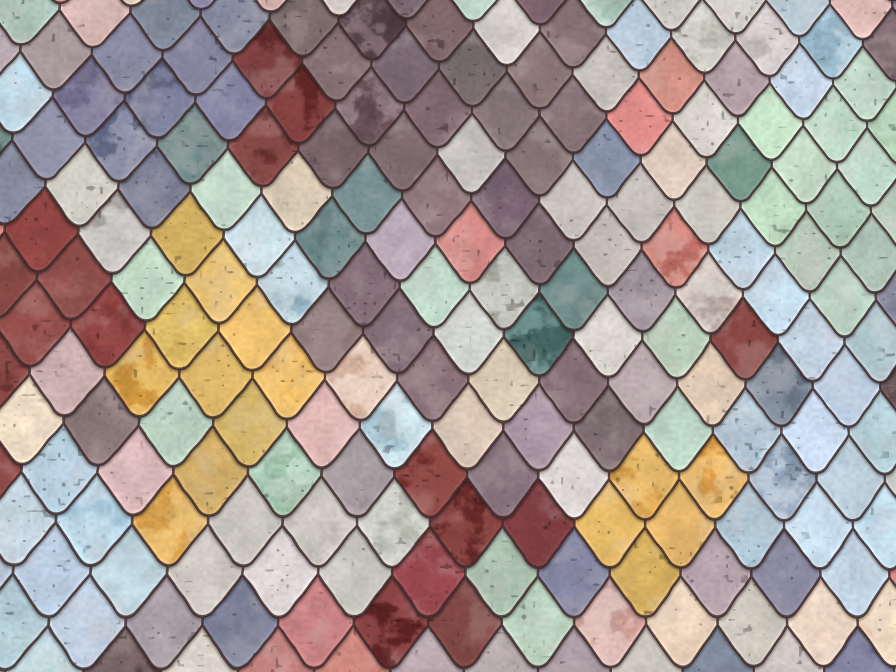
A Shadertoy shader for this pattern:

```glsl
const vec2 ORIGIN = vec2(0.644, 0.432);      // centre of tile (0, 0), in canvas heights
const vec2 PITCH = vec2(0.106, 0.1398);      // tile spacing across and down
const vec2 TILT = vec2(0.02, -0.018);
const vec2 PERSPECTIVE = vec2(-0.052, 0.104);
const float TILE_SIDE = 0.085;               // width of a tile between opposite edges
const float CORNER_RADIUS = 0.29;
const float CREASE_WIDTH = 0.020;
const float SHADOW_WIDTH = 0.09;
const float EDGE_WOBBLE = 0.022;
const float SCATTER = 0.8;                   // how loosely tiles follow colour regions
const vec3 CREASE_COLOR = vec3(0.25, 0.17, 0.17);

const int CHALK = 0, PINK = 1, MAUVE = 2, CREAM = 3, SKY = 4, MINT = 5;
const int SLATE = 6, CORAL = 7, TEAL = 8, UMBER = 9, BRICK = 10, OCHRE = 11;
const vec3 GLAZE[12] = vec3[12](
    vec3(0.82, 0.80, 0.78), vec3(0.86, 0.72, 0.71), vec3(0.69, 0.63, 0.66),
    vec3(0.92, 0.83, 0.76), vec3(0.75, 0.83, 0.88), vec3(0.73, 0.82, 0.75),
    vec3(0.52, 0.53, 0.61), vec3(0.80, 0.53, 0.51), vec3(0.45, 0.56, 0.54),
    vec3(0.51, 0.43, 0.45), vec3(0.54, 0.28, 0.27), vec3(0.88, 0.73, 0.42));

// Colour regions: centre across, centre down, radius, glaze
const int REGIONS = 12;
const vec4 REGION[REGIONS] = vec4[REGIONS](
    vec4(-2.8, -0.2, 2.0, OCHRE), vec4(3.2, 1.2, 1.3, OCHRE),
    vec4(0.0, 0.0, 0.95, UMBER),  vec4(0.0, -3.2, 3.3, UMBER),
    vec4(-2.3, -3.3, 1.2, BRICK), vec4(0.3, 1.8, 1.3, BRICK),
    vec4(-5.7, -0.6, 1.3, BRICK), vec4(-0.8, 2.7, 1.4, CORAL),
    vec4(-5.2, 2.0, 2.2, SKY),    vec4(6.0, 0.3, 2.7, SKY),
    vec4(5.7, -2.4, 2.2, MINT),   vec4(-4.3, -2.9, 2.3, SLATE));

float hash(vec2 p) {
    return fract(sin(dot(p, vec2(127.1, 311.7))) * 43758.5453);
}

float noise(vec2 p) {
    vec2 cell = floor(p), f = fract(p);
    f = f * f * (3.0 - 2.0 * f);
    return mix(mix(hash(cell), hash(cell + vec2(1, 0)), f.x),
               mix(hash(cell + vec2(0, 1)), hash(cell + vec2(1, 1)), f.x), f.y);
}

float fbm(vec2 p) {
    float sum = 0.0, amplitude = 0.5;
    for (int i = 0; i < 4; i++) {
        sum += amplitude * noise(p);
        p = p * 2.07 + 13.7;
        amplitude *= 0.5;
    }
    return sum / 0.9375;
}

// Signed distance to the two lower edges of a tile and their rounded tip
float lowerEdge(vec2 d) {
    vec2 k = d - 0.5 + CORNER_RADIUS;
    return length(max(k, 0.0)) + min(max(k.x, k.y), 0.0) - CORNER_RADIUS;
}

// Canvas to diagonal tile axes, with tilt and mild perspective
vec2 toLattice(vec2 uv) {
    vec2 s = vec2(uv.x - ORIGIN.x, ORIGIN.y - uv.y);
    vec2 grid = (s + TILT * s.yx) / (PITCH * (1.0 + dot(PERSPECTIVE, s)));
    return vec2(grid.y + grid.x, grid.y - grid.x);
}

vec3 glazeColor(vec2 id) {
    vec2 center = 0.5 * vec2(id.x - id.y, id.x + id.y);
    int glaze = int(11.0 * pow(hash(id + 3.7), 1.7));
    float best = 1.0;
    for (int i = 0; i < REGIONS; i++) {
        vec4 region = REGION[i];
        float score = length(center - region.xy) / region.z
                    + SCATTER * hash(id + 17.3 * float(i + 1));
        if (score < best) {
            best = score;
            glaze = int(region.w);
        }
    }
    vec3 tint = vec3(hash(id + 5.1), hash(id + 8.3), hash(id + 2.9)) - 0.5;
    return GLAZE[glaze] * (1.0 + 0.13 * (hash(id + 9.2) - 0.5)) + 0.035 * tint;
}

vec3 weather(vec3 color, vec2 uv, vec2 id) {
    vec2 p = uv + 3.1 * vec2(hash(id), hash(id + 1.3));
    float wear = hash(id + 6.4);
    color *= 0.91 + 0.18 * fbm(p * 32.0);
    color *= 0.96 + 0.08 * noise(p * 190.0);
    // Chalky bloom, dark stains and small pits
    color = mix(color, vec3(0.84, 0.79, 0.78), 0.22 * smoothstep(0.5, 0.75, fbm(p * 23.0 + 4.0)));
    float stain = smoothstep(0.48, 0.66, fbm(p * 29.0 + 9.0)) * smoothstep(0.68, 0.95, wear);
    color = mix(color, color * color * 0.95, 0.65 * stain);
    float pits = smoothstep(0.80, 0.94, noise(p * 135.0)) * smoothstep(0.35, 0.65, noise(p * 24.0));
    return color * (1.0 - 0.28 * pits);
}

void mainImage(out vec4 fragColor, in vec2 fragCoord) {
    vec2 uv = fragCoord / iResolution.y;
    float pixel = 1.0 / (TILE_SIDE * iResolution.y);
    vec2 p = toLattice(uv);
    p += EDGE_WOBBLE * (vec2(noise(uv * 55.0), noise(uv * 55.0 + 31.0)) - 0.5);

    // Below a rounded tip the side neighbours show through
    vec2 id = floor(p + 0.5);
    vec2 local = p - id;
    if (lowerEdge(local) > 0.0) {
        vec2 neighbour = local.x > local.y ? vec2(1, 0) : vec2(0, 1);
        id += neighbour;
        local -= neighbour;
    }

    float inside = -lowerEdge(local);
    float above = min(lowerEdge(local + vec2(0, 1)), lowerEdge(local + vec2(1, 0)));
    float side = (1.0 - abs(local.x - local.y)) * 0.6;
    float edge = min(min(inside, above), side);

    vec3 color = weather(glazeColor(id), uv, id);

    // Pale lip, cast shadow and dark crease
    color *= 1.0 + 0.07 * (1.0 - smoothstep(0.03, 0.09, inside));
    color *= 1.0 - 0.38 * (1.0 - smoothstep(0.0, SHADOW_WIDTH, above));
    float crease = 1.0 - smoothstep(CREASE_WIDTH - 0.5 * pixel, CREASE_WIDTH + 0.7 * pixel, edge);
    color = mix(color, CREASE_COLOR, 0.85 * crease);

    fragColor = vec4(clamp(color, 0.0, 1.0), 1.0);
}
```
